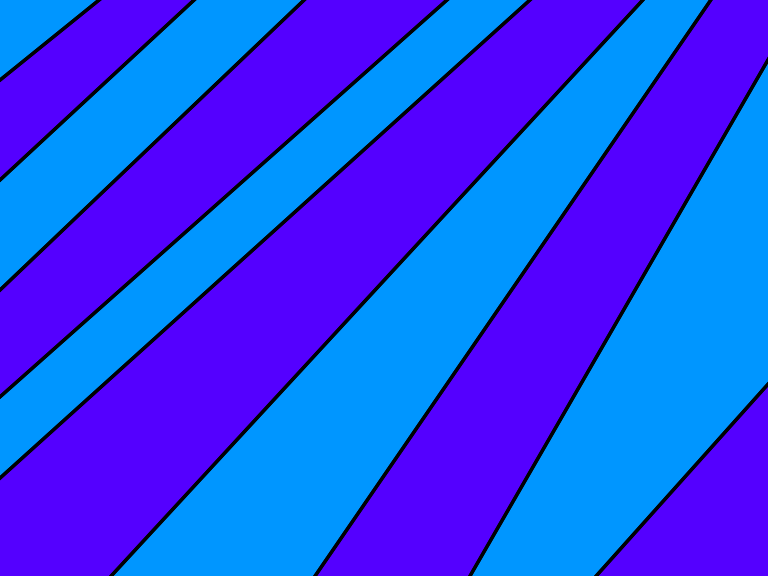
Give the GLSL for this background, as a WebGL 1 fragment shader.

```glsl
precision highp float;

uniform vec2 u_resolution;

#define BLUE vec3(0.0, 0.59, 1.0)
#define VIOLET vec3(0.33, 0.0, 1.0)
#define INK vec3(0.0, 0.005, 0.01)
#define ASPECT 1.33333
#define HALF_LINE 0.0032
#define EDGE_COUNT 9

// Signed distance to the line through a and b
float lineDistance(vec2 p, vec2 a, vec2 b) {
    vec2 dir = normalize(b - a);
    return dot(p - a, vec2(-dir.y, dir.x));
}

void main() {
    vec2 p = gl_FragCoord.xy / u_resolution * vec2(ASPECT, 1.0);
    float pixel = 1.0 / u_resolution.y;

    // Ray edges from upper left to lower right: start.xy, end.xy
    vec4 edges[EDGE_COUNT];
    edges[0] = vec4(0.0, 0.861, 0.172, 1.0);
    edges[1] = vec4(0.0, 0.6875, 0.337, 1.0);
    edges[2] = vec4(0.0, 0.4965, 0.528, 1.0);
    edges[3] = vec4(0.0, 0.311, 0.776, 1.0);
    edges[4] = vec4(0.0, 0.170, 0.920, 1.0);
    edges[5] = vec4(0.193, 0.0, 1.116, 1.0);
    edges[6] = vec4(0.547, 0.0, 1.234, 1.0);
    edges[7] = vec4(0.816, 0.0, ASPECT, 0.896);
    edges[8] = vec4(1.035, 0.0, ASPECT, 0.333);

    // Each crossed edge swaps the fill; the nearest one carries the outline
    float crossed = 0.0;
    float nearest = 1.0;
    for (int i = 0; i < EDGE_COUNT; i++) {
        float d = lineDistance(p, edges[i].xy, edges[i].zw);
        crossed += step(d, 0.0);
        nearest = min(nearest, abs(d));
    }

    vec3 fill = mix(BLUE, VIOLET, mod(crossed, 2.0));
    float outline = 1.0 - smoothstep(HALF_LINE - 0.5 * pixel, HALF_LINE + 0.5 * pixel, nearest);
    gl_FragColor = vec4(mix(fill, INK, outline), 1.0);
}
```
